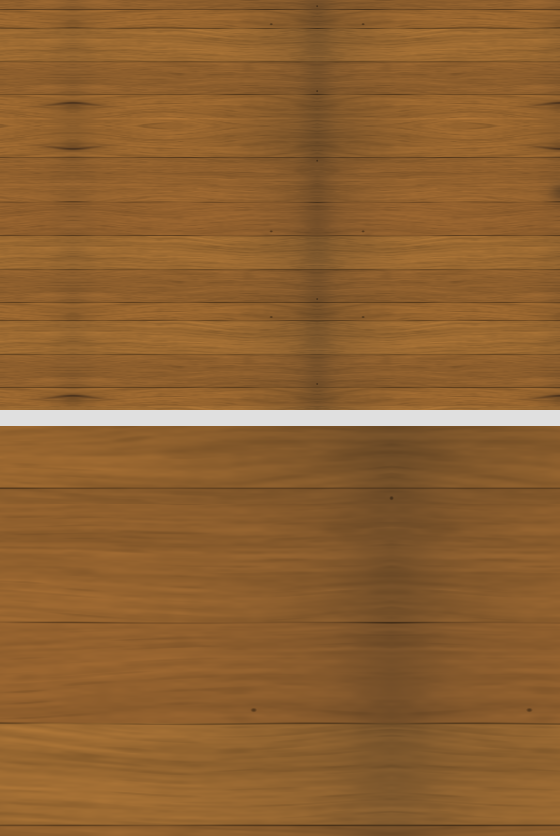
Top: the whole. Bottom: its middle third, enlarged.
Write a WebGL 1 fragment shader that draws this texture.

```glsl
precision highp float;
// Horizontal oak planks with fine grain, mirrored about two vertical folds.
uniform vec2 u_resolution;

float hash(vec2 p) {
  vec3 q = fract(p.xyx * vec3(0.1031, 0.1030, 0.0973));
  q += dot(q, q.yzx + 33.33);
  return fract((q.x + q.y) * q.z);
}

float noise(vec2 p) {
  vec2 i = floor(p), f = fract(p);
  f = f * f * (3.0 - 2.0 * f);
  return mix(mix(hash(i), hash(i + vec2(1, 0)), f.x),
             mix(hash(i + vec2(0, 1)), hash(i + vec2(1, 1)), f.x), f.y);
}

float bump(float d, float radius) {
  return exp(-d * d / (radius * radius));
}

// Rows repeat every 116 units, with one mirrored stretch around 172.
float foldRow(float y) {
  if (y < 38.0) return y + 116.0;
  if (y < 172.0) return y;
  if (y < 222.0) return 344.0 - y;
  if (y < 322.0) return y;
  return 38.0 + mod(y - 322.0, 116.0);
}

void main() {
  // Canvas is 768 by 560 units, measured from the top left
  vec2 p = gl_FragCoord.xy / u_resolution;
  p = vec2(p.x, 1.0 - p.y) * vec2(768, 560);
  float px = 560.0 / u_resolution.y;
  float u = abs(mod(p.x + 235.0, 670.0) - 335.0);
  float centre = 335.0 - u;
  float row = foldRow(p.y);

  // Plank tones
  float id = step(84.5, row) + step(129.0, row) + step(222.0, row) + step(276.0, row);
  vec3 col = vec3(0.605, 0.41, 0.192);
  col = mix(col, vec3(0.565, 0.376, 0.178), step(84.5, row));
  col = mix(col, vec3(0.58, 0.386, 0.178), step(129.0, row));
  col = mix(col, vec3(0.565, 0.374, 0.176), step(222.0, row));
  col = mix(col, vec3(0.56, 0.368, 0.174), step(276.0, row));

  // Grain: bent rings, long streaks, thin fibres and faint pores
  float bent = row + 37.0 * id;
  bent += 16.0 * noise(vec2(u / 130.0, bent / 40.0)) + 2.0 * noise(vec2(u / 40.0, bent / 15.0));
  float streak = noise(vec2(u / 190.0, bent / 8.0)) - 0.5;
  float band = noise(vec2(u / 110.0 + 9.0, bent / 2.8)) - 0.5;
  float fibre = noise(vec2(u / 34.0 + 31.0, bent / 1.4)) - 0.5;
  float speck = noise(vec2(u / 7.0 + 13.0, row / 1.3)) - 0.5;
  float pore = smoothstep(0.6, 1.0, noise(vec2(u / 24.0 + 57.0, bent / 1.5)));
  float ring = sin(bent * 1.3 + 4.0 * streak);
  col *= 1.01 + 0.09 * streak + 0.07 * band + 0.085 * fibre + 0.045 * speck;
  col *= 1.0 + 0.014 * ring - 0.07 * pore;
  col *= 0.98 + 0.05 * noise(vec2(u / 90.0, row / 45.0) + 70.0);

  // Thin uneven seams between planks, with one pale joint
  float y = p.y + 1.2 * noise(vec2(u / 60.0, 4.0)) - 0.6;
  float seam = min(abs(row - 84.5), abs(row - 129.0));
  seam = min(seam, min(abs(y - 38.5), abs(y - 276.0)));
  seam = min(seam, min(abs(y - 322.0), abs(y - 438.0)));
  float wear = 0.08 + 0.4 * noise(vec2(u / 38.0, floor(p.y / 10.0) * 3.7));
  col *= 1.0 - wear * (1.0 - smoothstep(0.0, 0.4 + 0.7 * px, seam));
  col *= 1.0 + 0.09 * (1.0 - smoothstep(0.2, 0.6 + px, abs(y - 162.0)));

  // Dark slits on the outer folds
  float slitRows = step(100.0, p.y) * (1.0 - step(216.0, p.y)) + step(500.0, p.y);
  float slit = 0.48 * bump(row - 140.5 - u * u * 0.0025, 1.7) * bump(u, 22.0);
  slit += 0.13 * bump(row - 144.0, 5.0) * bump(u, 40.0);
  slit += 0.14 * bump(row - 141.0 - u * 0.09, 1.4) * bump(u - 35.0, 28.0);
  col = mix(col, vec3(0.18, 0.12, 0.08), slitRows * slit * 1.2);

  // Pinholes beside and on the centre fold
  float hole = length(vec2(centre, row - 124.5));
  for (int i = 0; i < 3; i++) {
    float holeY = 33.0 + 283.0 * step(0.5, float(i)) + 117.0 * step(1.5, float(i));
    hole = min(hole, length(vec2((centre - 63.0) * 0.7, p.y - holeY)));
  }
  col *= 1.0 - 0.38 * (1.0 - smoothstep(0.2, 0.8 + px, hole));

  // Shading at the folds and a stain on the right edge
  float shade = 0.085 * bump(centre, 22.0) + 0.09 * bump(centre, 85.0) + 0.04 * bump(u, 27.0);
  shade += 0.05 * bump(p.y - 185.0, 30.0) * bump(centre, 110.0);
  shade += 0.22 * bump(p.x - 770.0, 15.0) * bump(p.y - 262.0, 13.0);
  float grey = dot(col, vec3(0.35, 0.5, 0.15));
  col = mix(col, vec3(grey), shade * 0.4) * (1.0 - shade);

  gl_FragColor = vec4(col, 1.0);
}
```
